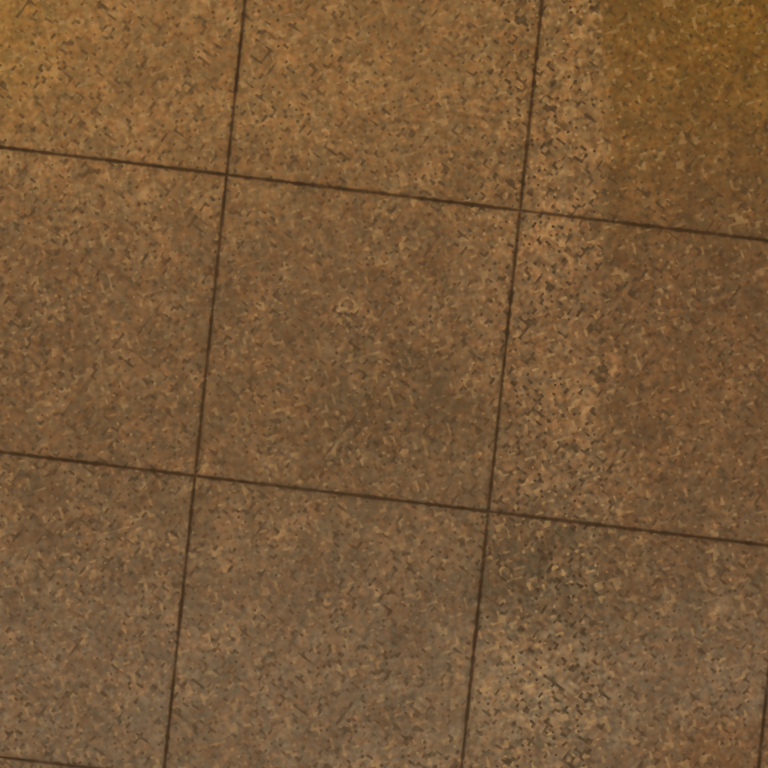
Write a three.js fragment shader that draws this texture.

```glsl
varying vec2 vUv;

#define CORNER vec2(0.254, 0.3805)
#define SIDE_A vec2(0.382, -0.0465)
#define SIDE_B vec2(0.0412, 0.392)
#define TILE_SIZE 0.388
#define JOINT_HALF 0.0013
#define JOINT_SOFT 0.0027
#define GRAIN_SCALE 215.0
#define GRAIN_GAIN 0.40
#define FLECK_SCALE 165.0
#define WEAR_EDGE 0.783

const vec3 GREY_BROWN = vec3(0.462, 0.362, 0.258);
const vec3 BROWN = vec3(0.455, 0.336, 0.216);
const vec3 TAN = vec3(0.540, 0.392, 0.230);
const vec3 GOLD = vec3(0.555, 0.400, 0.195);
const vec3 RUST = vec3(0.450, 0.310, 0.190);
const vec3 SAND = vec3(0.560, 0.445, 0.310);
const vec3 SOOT = vec3(0.340, 0.270, 0.180);
const vec3 JOINT = vec3(0.230, 0.160, 0.095);
const vec3 FLECK = vec3(0.700, 0.540, 0.340);
const vec3 PIT = vec3(0.270, 0.205, 0.135);

float hash(vec2 p) {
  vec3 q = fract(p.xyx * 0.1031);
  q += dot(q, q.yzx + 33.33);
  return fract((q.x + q.y) * q.z);
}

float noise(vec2 p) {
  vec2 i = floor(p), f = fract(p);
  f = f * f * (3.0 - 2.0 * f);
  return mix(mix(hash(i), hash(i + vec2(1.0, 0.0)), f.x),
             mix(hash(i + vec2(0.0, 1.0)), hash(i + 1.0), f.x), f.y);
}

vec2 turn(vec2 p) {
  return mat2(0.8, 0.6, -0.6, 0.8) * p;
}

float fbm(vec2 p) {
  float sum = 0.0, amp = 0.5;
  for (int i = 0; i < 5; i++) {
    sum += amp * noise(p);
    p = turn(p) * 2.0 + 17.3;
    amp *= 0.5;
  }
  return sum / 0.96875;
}

// Soft round stain: 1 at the centre, 0 outside the radius
float stain(vec2 p, vec2 centre, vec2 radius) {
  return 1.0 - smoothstep(0.15, 1.0, length((p - centre) / radius));
}

// Skewed tile coordinates, whole numbers on the joints
vec2 tileCoord(vec2 p) {
  p -= CORNER;
  float area = SIDE_A.x * SIDE_B.y - SIDE_A.y * SIDE_B.x;
  return vec2(p.x * SIDE_B.y - p.y * SIDE_B.x,
              p.y * SIDE_A.x - p.x * SIDE_A.y) / area;
}

void main() {
  vec2 p = vUv;
  vec2 tile = tileCoord(p);
  float cloud = fbm(p * 6.0 + 3.0) - 0.5;
  float mottle = fbm(p * 30.0 + 50.0) - 0.5;
  vec2 warped = p + 0.06 * vec2(cloud, mottle);

  // Light falling from the top, with a small tint per tile
  vec3 color = mix(GREY_BROWN, BROWN, smoothstep(0.10, 0.50, warped.y));
  color = mix(color, TAN, smoothstep(0.58, 0.95, warped.y));
  float corners = smoothstep(0.25, 0.55, abs(p.x - 0.45));
  color = mix(color, GOLD, corners * smoothstep(0.76, 1.0, warped.y));
  color *= 0.985 + 0.03 * hash(floor(tile) + 20.0);
  color *= 1.0 + 0.11 * cloud + 0.22 * mottle;

  // Worn strip and the darker area beyond its edge
  float edge = WEAR_EDGE + 0.04 * cloud + 0.02 * mottle;
  float edgeSoft = mix(0.035, 0.012, smoothstep(0.5, 0.95, p.y));
  float beyond = smoothstep(edge - edgeSoft, edge + edgeSoft, p.x);
  float strip = smoothstep(0.58, 0.72, warped.x) * (1.0 - beyond);
  vec3 shade = mix(vec3(0.94, 0.92, 0.90), vec3(0.86, 0.83, 0.73), smoothstep(0.60, 0.88, p.y));
  color *= mix(vec3(1.0), shade, beyond * smoothstep(0.08, 0.3, p.y));
  float glow = 1.0 - smoothstep(0.05, 0.32, abs(warped.y - 0.57));
  color *= 1.0 + strip * (0.11 * glow - 0.05 * smoothstep(0.8, 1.0, p.y));

  // Stains
  color = mix(color, SOOT, 0.42 * stain(warped, vec2(0.71, 0.25), vec2(0.17, 0.12)));
  color = mix(color, SOOT, 0.24 * stain(warped, vec2(0.50, 0.46), vec2(0.16, 0.13)));
  color = mix(color, SAND, 0.60 * stain(warped, vec2(0.69, 0.09), vec2(0.17, 0.13)));
  color = mix(color, RUST, 0.60 * stain(warped, vec2(0.93, 0.02), vec2(0.14, 0.09)));

  // Fine aggregate: crushed grains of mixed size and hue, rougher on the strip
  float rough = 0.85 + 0.45 * strip + 0.8 * mottle;
  vec2 g = turn(p);
  float grain = 0.60 * noise(g * GRAIN_SCALE) + 0.40 * noise(p * GRAIN_SCALE * 0.57 + 9.0) - 0.5;
  float hue = noise(turn(g) * 120.0 + 70.0) - 0.5;
  color *= 1.0 + GRAIN_GAIN * rough * grain;
  color *= 1.0 + hue * vec3(0.08, -0.02, -0.10);
  float light = smoothstep(0.66, 0.98, noise(turn(g) * FLECK_SCALE + 31.0));
  float dark = smoothstep(0.64, 0.96, noise(g * FLECK_SCALE * 1.15 + 97.0));
  color = mix(color, FLECK, 0.50 * rough * light);
  color = mix(color, PIT, 0.58 * rough * dark);

  // Thin joints, worn unevenly along their length, with a faint margin
  vec2 gap = abs(fract(tile + 0.5) - 0.5) * TILE_SIZE;
  float dist = min(gap.x, gap.y) + 0.0018 * (noise(p * 120.0) - 0.5);
  float joint = 1.0 - smoothstep(JOINT_HALF - JOINT_SOFT * 0.5, JOINT_HALF + JOINT_SOFT, dist);
  float filled = 0.58 + 0.38 * noise(p * 38.0 + 11.0);
  color *= 1.0 - 0.09 * (1.0 - smoothstep(0.0, 0.009, dist));
  color = mix(color, JOINT, joint * filled);

  gl_FragColor = vec4(clamp(color, 0.0, 1.0), 1.0);
}
```
